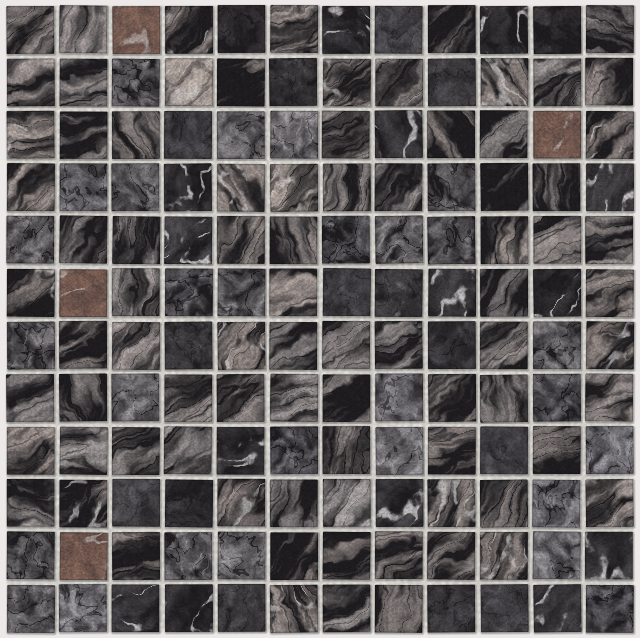
A Shadertoy shader for this pattern:

```glsl
// Twelve by twelve sheet of square marble mosaic tiles on pale meshed grout.
// Each tile hashes its own tone, grain angle and kind of stone (banded, cloudy,
// dark or veined); warped value noise draws the bands, cracks and pale veins.

#define TILES 12.0
#define PITCH 0.0825
#define TILE_HALF 0.453
#define CORNER 0.018
#define JITTER 0.012
#define BEADS 7.0
#define DARK vec3(0.115, 0.108, 0.118)
#define TAUPE vec3(0.69, 0.64, 0.615)
#define SLATE vec3(0.63, 0.625, 0.65)
#define BROWN vec3(0.62, 0.47, 0.41)
#define VEIN vec3(0.77, 0.76, 0.76)
#define GROUT vec3(0.85, 0.84, 0.82)

float hash(vec2 p) {
    return fract(sin(dot(p, vec2(127.1, 311.7))) * 43758.545);
}

float noise(vec2 p) {
    vec2 i = floor(p), f = fract(p);
    f = f * f * (3.0 - 2.0 * f);
    return mix(mix(hash(i), hash(i + vec2(1, 0)), f.x),
               mix(hash(i + vec2(0, 1)), hash(i + vec2(1, 1)), f.x), f.y);
}

float fbm(vec2 p) {
    float sum = 0.0, amp = 0.533;
    for (int i = 0; i < 4; i++) {
        sum += amp * noise(p);
        p = mat2(1.6, 1.2, -1.2, 1.6) * p + 5.3;
        amp *= 0.5;
    }
    return sum;
}

// Thin line along the middle level of a noise field
float ridge(float n, float width) {
    return 1.0 - smoothstep(width * 0.3, width, abs(n - 0.5));
}

vec3 stone(vec2 p, vec2 id) {
    float kind = hash(id + 3.7), tone = hash(id + 11.3);
    float accent = hash(id + 23.9), angle = mix(0.1, 1.45, hash(id + 31.1));
    if (hash(id + 47.0) > 0.84) angle = -angle;
    vec2 seed = id * 7.31 + 19.0;

    // Grain coordinates: x runs along the bands, y across them
    vec2 warp = vec2(fbm(p * 2.2 + seed), fbm(p * 2.2 + seed + 41.0)) - 0.5;
    vec2 w = p + warp * 0.42;
    float c = cos(angle), s = sin(angle);
    vec2 g = vec2(c * w.x + s * w.y, c * w.y - s * w.x);

    float band = fbm(g * vec2(0.8, 4.6) + seed);
    float fine = noise(g * vec2(2.0, 23.0) + seed);
    float cloud = fbm(p * 5.0 + warp * 3.0 + seed);
    float crack = ridge(fbm(w * 2.6 + seed + 13.0), 0.025);
    float vein = ridge(noise(g * vec2(1.3, 4.2) + seed + 29.0), 0.085);
    vein *= smoothstep(0.38, 0.6, fbm(p * 4.0 + seed + 57.0));

    // Lightness by kind of stone
    float light, veins = step(0.8, accent) * 0.8;
    if (kind < 0.50) {
        light = 0.72 * smoothstep(0.32, 0.7, band) + 0.22 * (fine - 0.5);
        light += 0.36 * (tone - 0.42) + 0.25 * (cloud - 0.5);
        light -= 0.3 * ridge(noise(g * vec2(1.0, 7.0) + seed + 71.0), 0.07);
    } else if (kind < 0.74) {
        light = mix(0.3, 0.66, tone) + 1.2 * (cloud - 0.5) - 0.32 * crack;
        veins *= 0.4;
    } else if (kind < 0.90) {
        light = mix(0.06, 0.28, tone) + 0.5 * (cloud - 0.5) - 0.12 * crack;
        veins *= 0.5;
    } else {
        light = 0.12 + 0.55 * (band - 0.45) + 0.3 * (cloud - 0.5);
        veins = 1.0;
    }

    // Colour, veins and polished grain
    bool brown = hash(id + 83.0) > 0.98;
    vec3 pale = mix(SLATE, TAUPE, kind < 0.5 ? 0.5 + 0.5 * accent : 0.3 * accent);
    if (brown) {
        pale = BROWN;
        light = 0.65 + 0.5 * (cloud - 0.5);
        veins = 0.7;
    }
    vec3 col = mix(DARK, pale, clamp(light, 0.0, 1.15));
    col = mix(col, VEIN, vein * veins * (0.65 + 0.35 * cloud));
    float grain = noise(p * 38.0 + seed) - 0.5;
    float speck = smoothstep(0.87, 0.97, noise(p * 31.0 + seed + 91.0));
    return col * (1.0 + 0.28 * grain) + 0.1 * speck * cloud;
}

// Signed distance to one tile, in units of the pitch
float tileDistance(vec2 p) {
    vec2 d = abs(p) - TILE_HALF + CORNER;
    return length(max(d, 0.0)) + min(max(d.x, d.y), 0.0) - CORNER;
}

// Glassy beads of the backing mesh
vec3 grout(vec2 g) {
    vec2 cell = floor(g * BEADS), f = fract(g * BEADS) - 0.5;
    f -= 0.35 * (vec2(hash(cell), hash(cell + 17.0)) - 0.5);
    float bead = 1.0 - smoothstep(0.2, 0.46, length(f));
    return GROUT + 0.075 * (bead - 0.45) + 0.07 * (noise(g * 19.0) - 0.5);
}

void mainImage(out vec4 fragColor, in vec2 fragCoord) {
    vec2 g = (fragCoord - 0.5 * iResolution.xy) / (iResolution.y * PITCH) + 0.5 * TILES;
    float px = 1.0 / (iResolution.y * PITCH);
    vec2 id = clamp(floor(g), 0.0, TILES - 1.0);

    // Hand-laid tiles: slight shift and turn
    vec2 p = g - id - 0.5 - JITTER * 2.0 * (vec2(hash(id + 5.0), hash(id + 9.0)) - 0.5);
    float turn = (hash(id + 15.0) - 0.5) * 0.025;
    p += turn * vec2(-p.y, p.x);
    float d = tileDistance(p);

    // Plain border outside, mesh between the tiles, soft shadow beside each tile
    vec2 reach = abs(g - 0.5 * TILES);
    float inside = 1.0 - smoothstep(-0.06, 0.0, max(reach.x, reach.y) - 0.5 * TILES + 0.02);
    vec3 col = mix(vec3(0.925, 0.915, 0.91), grout(g), inside);
    float shade = tileDistance(p - vec2(0.012, -0.018));
    col *= 1.0 - 0.3 * (1.0 - smoothstep(-0.01, 0.045, shade));

    // Stone face with a darkened arris
    vec3 face = stone(p, id) * mix(0.72, 1.0, smoothstep(0.0, 0.035, -d));
    col = mix(col, face, 1.0 - smoothstep(-0.5 * px, 0.5 * px, d));
    fragColor = vec4(clamp(col, 0.0, 1.0), 1.0);
}
```
